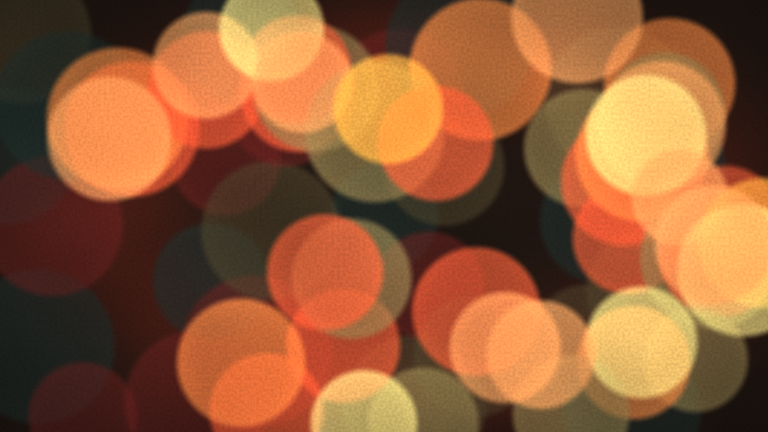
Write a WebGL 1 fragment shader that draws this background.

```glsl
precision highp float;

uniform vec2 u_resolution;

#define DIM_COUNT 26
#define MID_COUNT 28
#define BRIGHT_COUNT 16
#define EDGE_SOFTNESS 0.011
#define OVERLAP_GLOW 0.25
#define MID_SCATTER 0.46
#define BRIGHT_SCATTER 0.32
#define HAZE 0.5
#define GRAIN 0.11
#define VIGNETTE 0.55
#define ARC_CENTER vec2(0.534, 0.50)
#define ARC_RADII vec2(0.382, 0.40)

const float GOLDEN = 0.618;

vec2 hash2(vec2 p) {
  vec2 q = vec2(dot(p, vec2(127.1, 311.7)), dot(p, vec2(269.5, 183.3)));
  return fract(sin(q) * 43758.5);
}

float gradientDot(vec2 cell, vec2 offset) {
  float angle = 6.2832 * hash2(cell).x;
  return dot(vec2(cos(angle), sin(angle)), offset);
}

float gradientNoise(vec2 p) {
  vec2 i = floor(p);
  vec2 f = fract(p);
  vec2 w = f * f * f * (f * (f * 6.0 - 15.0) + 10.0);
  vec2 x = vec2(1.0, 0.0);
  float low = mix(gradientDot(i, f), gradientDot(i + x.xy, f - x.xy), w.x);
  float high = mix(gradientDot(i + x.yx, f - x.yx), gradientDot(i + x.xx, f - x.xx), w.x);
  return mix(low, high, w.y);
}

vec3 pick(float h, float firstShare, float secondShare, vec3 a, vec3 b, vec3 c) {
  return h < firstShare ? a : (h < firstShare + secondShare ? b : c);
}

// Translucent disc with a faint rim; overlaps gain extra light.
vec3 addDisc(vec3 base, vec2 offset, float radius, vec3 tint, float opacity) {
  float d = length(offset) - radius;
  float cover = opacity * (1.0 - smoothstep(-EDGE_SOFTNESS, EDGE_SOFTNESS, d));
  float rim = 1.0 + 0.06 * smoothstep(-0.35 * radius, 0.0, d);
  return mix(base, tint * rim, cover) + OVERLAP_GLOW * cover * base * tint;
}

// Point on the arc of lights, in units of canvas height.
vec2 arcPoint(float angle, float aspect) {
  return (ARC_CENTER + ARC_RADII * vec2(cos(angle), sin(angle))) * vec2(aspect, 1.0);
}

void main() {
  vec2 uv = gl_FragCoord.xy / u_resolution;
  float aspect = u_resolution.x / u_resolution.y;
  vec2 p = uv * vec2(aspect, 1.0);

  // Dark ground with warm haze along the arc
  float arcDistance = length((uv - ARC_CENTER) / ARC_RADII) - 1.0;
  float haze = HAZE * exp(-10.0 * arcDistance * arcDistance);
  vec3 color = mix(vec3(0.12, 0.085, 0.065), vec3(0.42, 0.14, 0.10), haze);

  // Dim discs spread evenly
  for (int i = 0; i < DIM_COUNT; i++) {
    float n = float(i);
    vec2 center = fract(0.5 + n * vec2(0.7549, 0.5698)) * vec2(aspect, 1.0);
    float radius = mix(0.12, 0.18, hash2(vec2(n, 3.0)).x);
    vec3 tint = pick(fract(n * GOLDEN), 0.4, 0.3,
      vec3(0.12, 0.19, 0.18), vec3(0.40, 0.13, 0.12), vec3(0.30, 0.26, 0.17));
    color = addDisc(color, p - center, radius, tint, 0.55);
  }

  // Red, olive and orange discs loosely along the arc
  for (int i = 0; i < MID_COUNT; i++) {
    float n = float(i);
    vec2 h = hash2(vec2(n, 17.0));
    float angle = mix(2.9, -2.5, (n + 0.5) / float(MID_COUNT));
    vec2 center = arcPoint(angle, aspect) + (h - 0.5) * MID_SCATTER;
    float radius = mix(0.12, 0.165, hash2(vec2(n, 29.0)).x);
    vec3 tint = pick(fract(0.2 + n * GOLDEN), 0.46, 0.34,
      vec3(0.88, 0.35, 0.21), vec3(0.54, 0.47, 0.29), vec3(0.92, 0.52, 0.26));
    color = addDisc(color, p - center, radius, tint, 0.72);
  }

  // Peach, cream and golden discs on top
  for (int i = 0; i < BRIGHT_COUNT; i++) {
    float n = float(i);
    vec2 h = hash2(vec2(n, 41.0));
    float angle = mix(2.7, -1.8, (n + 0.5) / float(BRIGHT_COUNT));
    vec2 center = arcPoint(angle, aspect) + (h - 0.5) * BRIGHT_SCATTER;
    float radius = mix(0.11, 0.155, hash2(vec2(n, 53.0)).x);
    vec3 tint = pick(fract(0.4 + n * GOLDEN), 0.5, 0.36,
      vec3(0.92, 0.62, 0.37), vec3(0.96, 0.89, 0.53), vec3(0.97, 0.69, 0.27));
    color = addDisc(color, p - center, radius, tint, 0.72);
  }

  // Uneven light, vignette and fine grain
  vec2 fromMiddle = uv - 0.5;
  color *= 1.0 + 0.12 * gradientNoise(p * 5.0);
  color *= 1.0 - VIGNETTE * dot(fromMiddle, fromMiddle);
  color *= 1.0 + GRAIN * gradientNoise(p * 150.0);
  gl_FragColor = vec4(clamp(color, 0.0, 1.0), 1.0);
}
```
